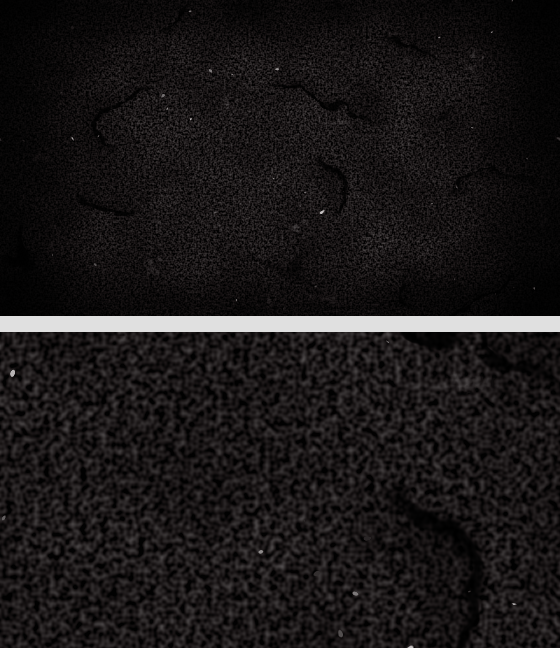
Top: the whole. Bottom: its middle third, enlarged.
Reproduce this texture procedurally as a WebGL 2 fragment shader.

```glsl
#version 300 es
precision highp float;

uniform vec2 u_resolution;
out vec4 fragColor;

// Whole cell counts across the canvas, so every layer wraps
const vec2 GRAIN_FINE = vec2(320.0, 180.0);
const vec2 GRAIN_COARSE = vec2(176.0, 99.0);
const vec2 MOTTLE_CELLS = vec2(10.0, 6.0);
const vec2 CRACK_CELLS = vec2(5.0, 3.0);
const vec2 SPECK_CELLS = vec2(32.0, 18.0);
const vec2 PATCH_CELLS = vec2(16.0, 9.0);

const float STONE_LEVEL = 0.088;
const float GRAIN_CONTRAST = 2.9;
const float MOTTLE_AMOUNT = 0.42;
const float CRACK_WIDTH = 0.022;
const float CRACK_DEPTH = 0.85;
const float SHADOW_WIDTH = 0.13;
const float SHADOW_DEPTH = 0.38;
const float SPECK_DENSITY = 0.14;
const float SPECK_CLUSTERING = 0.35;
const float PATCH_LEVEL = 0.15;
const float SIDE_LEVEL = 0.2;
const float TOP_LEVEL = 0.38;
const vec3 WARM_TINT = vec3(0.013, -0.003, -0.001);
const float TAU = 6.28318;

// Two random values in 0..1 for a lattice point
vec2 hash2(vec2 cell, float seed) {
  uvec2 v = uvec2(cell) + uvec2(uint(seed) * 7919u, uint(seed) * 104729u);
  v = v * 1664525u + 1013904223u;
  v.x += v.y * 1664525u;
  v.y += v.x * 1664525u;
  v ^= v >> 16u;
  v.x += v.y * 1664525u;
  v.y += v.x * 1664525u;
  v ^= v >> 16u;
  return vec2(v & 65535u) / 65535.0;
}

float cornerSlope(vec2 cell, vec2 offset, vec2 cells, float seed) {
  float angle = TAU * hash2(mod(cell, cells), seed).x;
  return dot(vec2(cos(angle), sin(angle)), offset);
}

// Gradient noise that repeats once per unit of uv
float noise(vec2 uv, vec2 cells, float seed) {
  vec2 p = uv * cells;
  vec2 i = floor(p);
  vec2 f = p - i;
  vec2 s = f * f * f * (f * (f * 6.0 - 15.0) + 10.0);
  vec2 e = vec2(1.0, 0.0);
  float a = cornerSlope(i, f, cells, seed);
  float b = cornerSlope(i + e.xy, f - e.xy, cells, seed);
  float c = cornerSlope(i + e.yx, f - e.yx, cells, seed);
  float d = cornerSlope(i + e.xx, f - e.xx, cells, seed);
  return mix(mix(a, b, s.x), mix(c, d, s.x), s.y);
}

float fbm(vec2 uv, vec2 cells, float seed) {
  float sum = 0.0;
  float amp = 1.0;
  for (int k = 0; k < 4; k++) {
    sum += amp * noise(uv, cells, seed + float(k));
    cells *= 2.0;
    amp *= 0.55;
  }
  return sum;
}

// Broken jagged cracks with a soft shadow on one side; returns remaining light
float crackLight(vec2 uv) {
  vec2 warp = vec2(fbm(uv, vec2(16.0, 9.0), 11.0), fbm(uv, vec2(16.0, 9.0), 21.0));
  float side = noise(uv + warp * vec2(0.018, 0.032), CRACK_CELLS, 31.0);
  float present = smoothstep(-0.08, 0.22, noise(uv, vec2(9.0, 5.0), 32.0));
  float width = CRACK_WIDTH * (1.0 + 1.6 * noise(uv, vec2(64.0, 36.0), 33.0));
  float crack = 1.0 - smoothstep(width * 0.25, width * 1.4, abs(side));
  float shadow = smoothstep(-0.015, 0.015, side) * exp(-max(side, 0.0) / SHADOW_WIDTH);
  return (1.0 - CRACK_DEPTH * crack * present) * (1.0 - SHADOW_DEPTH * shadow * present);
}

// Scattered pale chips, mostly tiny and dim
float specks(vec2 uv) {
  vec2 p = uv * SPECK_CELLS;
  float aa = SPECK_CELLS.x / u_resolution.x;
  float rough = 0.05 * noise(uv, vec2(192.0, 108.0), 41.0);
  float light = 0.0;
  for (int y = -1; y <= 1; y++) {
    for (int x = -1; x <= 1; x++) {
      vec2 cell = floor(p) + vec2(x, y);
      vec2 id = mod(cell, SPECK_CELLS);
      vec2 pick = hash2(id, 42.0);
      vec2 look = hash2(id, 43.0);
      float cluster = noise((id + 0.5) / SPECK_CELLS, vec2(7.0, 4.0), 44.0);
      if (pick.x > SPECK_DENSITY + SPECK_CLUSTERING * cluster) continue;
      vec2 q = p - cell - hash2(id, 45.0);
      float turn = TAU * pick.y;
      q = mat2(cos(turn), sin(turn), -sin(turn), cos(turn)) * q;
      float radius = mix(0.03, 0.1, pow(look.x, 6.0));
      float dist = length(q * vec2(0.6, 1.1)) + rough;
      float cover = clamp((radius - dist) / aa + 0.5, 0.0, 1.0);
      light = max(light, cover * mix(0.14, 0.85, pow(look.y, 3.0)));
    }
  }
  return light;
}

void main() {
  vec2 uv = gl_FragCoord.xy / u_resolution;

  // Stone surface
  float grain = 0.72 * noise(uv, GRAIN_FINE, 1.0) + 0.5 * noise(uv, GRAIN_COARSE, 2.0);
  float mottle = fbm(uv, MOTTLE_CELLS, 3.0);
  float value = STONE_LEVEL * (1.0 + MOTTLE_AMOUNT * mottle);
  value *= max(0.06, 1.0 + GRAIN_CONTRAST * grain) * crackLight(uv);

  // Worn pale patches
  float worn = smoothstep(0.32, 0.62, noise(uv, PATCH_CELLS, 51.0));
  worn *= smoothstep(0.0, 0.4, fbm(uv, PATCH_CELLS * 5.0, 52.0));
  value += PATCH_LEVEL * worn;

  // Darkened borders, level on both sides of each seam
  vec2 edge = min(uv, 1.0 - uv);
  float vignette = mix(SIDE_LEVEL, 1.0, smoothstep(0.0, 0.28, edge.x));
  vignette *= mix(TOP_LEVEL, 1.0, smoothstep(0.0, 0.24, edge.y));
  value *= vignette;
  value = max(value, specks(uv) * mix(0.45, 1.0, vignette));

  vec3 color = vec3(value) + WARM_TINT * smoothstep(0.0, 0.08, value);
  fragColor = vec4(clamp(color, 0.0, 1.0), 1.0);
}
```
